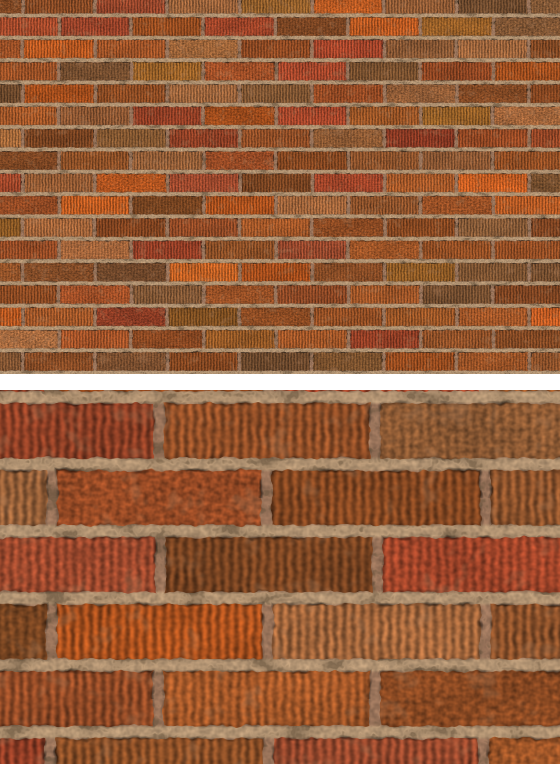
Top: the whole. Bottom: its middle third, enlarged.
Give the GLSL for this texture, as a Shadertoy shader.

```glsl
// Layout, in canvas heights
const vec2 BRICK_PITCH = vec2(0.1934, 0.0597);
const vec2 WALL_ORIGIN = vec2(0.0605, 0.0035);
const vec2 JOINT_WIDTH = vec2(0.0098, 0.0112);
const float JOINT_JITTER = 0.003;
const float EDGE_WOBBLE = 0.0024;
const float RIB_PITCH = 0.0081;
const float RIB_DEPTH = 0.24;
const float GRAIN_DEPTH = 0.3;
const float DESIGN_ASPECT = 1.497;

// Colours
const vec3 BED_MORTAR = vec3(0.70, 0.58, 0.45);
const vec3 HEAD_MORTAR = vec3(0.61, 0.46, 0.36);
const vec3 STAIN = vec3(0.36, 0.29, 0.21);
const vec3 DUST = vec3(0.66, 0.49, 0.36);
const int CLAY_COUNT = 8;
const vec3 CLAY[CLAY_COUNT] = vec3[](
    vec3(0.56, 0.30, 0.14),  // russet
    vec3(0.50, 0.28, 0.14),  // brown
    vec3(0.57, 0.28, 0.14),  // rust
    vec3(0.53, 0.34, 0.14),  // ochre
    vec3(0.46, 0.31, 0.19),  // umber
    vec3(0.58, 0.37, 0.22),  // tan
    vec3(0.58, 0.24, 0.15),  // red
    vec3(0.70, 0.33, 0.12)); // orange

float hash(vec2 p) {
    vec3 q = fract(p.xyx * vec3(0.1031, 0.1030, 0.0973));
    q += dot(q, q.yzx + 33.33);
    return fract((q.x + q.y) * q.z);
}

vec2 gradient(vec2 cell) {
    float angle = 6.2832 * hash(cell + 71.0);
    return vec2(cos(angle), sin(angle));
}

// Gradient noise, about -0.7 to 0.7
float noise(vec2 p) {
    vec2 i = floor(p), f = p - i;
    vec2 w = f * f * f * (f * (f * 6.0 - 15.0) + 10.0);
    vec2 e = vec2(1.0, 0.0);
    float low = mix(dot(gradient(i), f), dot(gradient(i + e), f - e), w.x);
    float high = mix(dot(gradient(i + e.yx), f - e.yx),
                     dot(gradient(i + e.xx), f - e.xx), w.x);
    return mix(low, high, w.y);
}

// Signed distance to the brick face; also gives its id and local position
float brickDistance(vec2 p, out vec2 id, out vec2 local) {
    vec2 q = p - WALL_ORIGIN;
    float row = floor(q.y / BRICK_PITCH.y);
    q.x -= 0.5 * BRICK_PITCH.x * mod(row, 2.0);
    id = vec2(floor(q.x / BRICK_PITCH.x), row);
    local = q - (id + 0.5) * BRICK_PITCH;

    // Each head joint is shifted a little, shared by both neighbours
    vec2 jitter = JOINT_JITTER * (vec2(hash(id + 9.0), hash(id + vec2(10.0, 9.0))) - 0.5);
    float left = -0.5 * BRICK_PITCH.x + jitter.x - local.x;
    float right = local.x - 0.5 * BRICK_PITCH.x - jitter.y;
    float across = max(left, right) + 0.5 * JOINT_WIDTH.x;
    float up = abs(local.y) - 0.5 * (BRICK_PITCH.y - JOINT_WIDTH.y);
    float wobble = noise(p * 75.0) + 0.6 * noise(p * 190.0);
    return max(across, up) + EDGE_WOBBLE * wobble;
}

vec3 brickColour(vec2 p, vec2 id, float pixel) {
    float pick = pow(hash(id + 3.0), 1.25);
    int index = min(int(pick * float(CLAY_COUNT)), CLAY_COUNT - 1);
    vec3 clay = mix(CLAY[index], CLAY[int(hash(id + 27.0) * 5.0)], 0.3 * hash(id + 41.0));
    clay *= mix(0.88, 1.12, hash(id + 55.0));

    // Combed ribs, worn away on the rougher bricks
    float roughness = smoothstep(0.55, 0.95, hash(id + 13.0));
    float phase = p.x / RIB_PITCH + hash(id + 19.0) + 0.25 * noise(p * vec2(60.0, 90.0));
    float ribs = cos(6.2832 * phase) * (1.0 - smoothstep(0.3, 0.6, pixel / RIB_PITCH));
    ribs *= mix(1.0, 0.25, roughness) * (0.85 + 0.6 * noise(p * 55.0 + id));

    // Pitted grain and broad tonal drift
    float grain = noise(p * vec2(150.0, 210.0)) + 0.5 * noise(p * 330.0);
    float drift = noise(p * vec2(14.0, 28.0) + id * 3.7);
    clay *= 1.0 + RIB_DEPTH * ribs + GRAIN_DEPTH * mix(0.6, 1.2, roughness) * grain + 0.13 * drift;

    float dust = smoothstep(0.12, 0.6, noise(p * 38.0 + 5.0) + 0.5 * noise(p * 120.0));
    return mix(clay, DUST, 0.28 * dust);
}

vec3 mortarColour(vec2 p, vec2 local) {
    float bed = smoothstep(-0.002, 0.002, abs(local.y) - 0.5 * (BRICK_PITCH.y - JOINT_WIDTH.y));
    vec3 mortar = mix(HEAD_MORTAR, BED_MORTAR, bed);
    float grit = noise(p * 170.0) + 0.6 * noise(p * 310.0);
    float stain = smoothstep(0.08, 0.55, noise(p * vec2(32.0, 90.0)) + 0.5 * grit);
    return mix(mortar * (1.0 + 0.2 * grit), STAIN, 0.6 * stain);
}

void mainImage(out vec4 fragColor, in vec2 fragCoord) {
    float pixel = 1.0 / iResolution.y;
    vec2 p = fragCoord / iResolution.xy * vec2(DESIGN_ASPECT, 1.0);

    vec2 id, local;
    float d = brickDistance(p, id, local);
    float face = 1.0 - smoothstep(-0.7 * pixel, 0.7 * pixel, d);
    vec3 colour = mix(mortarColour(p, local), brickColour(p, id, pixel), face);

    // Broken shadow line where brick meets mortar, heavier on the top edge
    float seam = 1.0 - smoothstep(0.0, 0.0028, abs(d));
    float broken = smoothstep(-0.25, 0.45, noise(p * vec2(65.0, 110.0) + 17.0));
    float shade = mix(0.22, 0.5, step(0.0, local.y));
    colour *= 1.0 - shade * seam * broken;

    fragColor = vec4(clamp(colour, 0.0, 1.0), 1.0);
}
```
